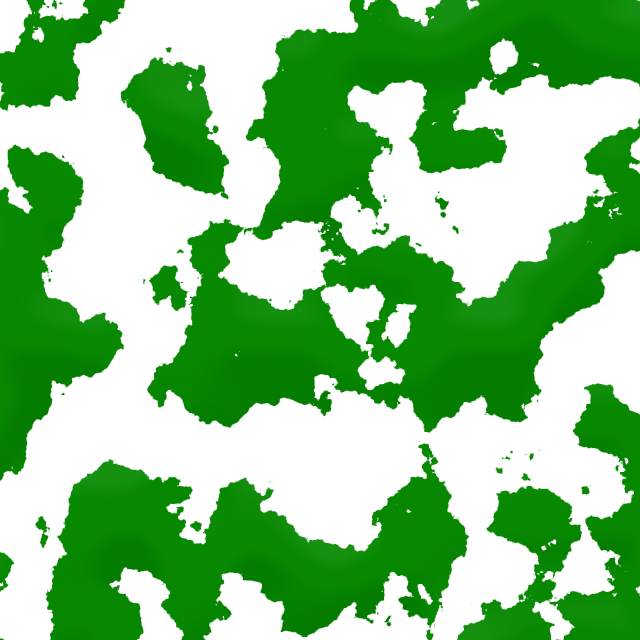
This texture is drawn by a Shadertoy shader. Its source:

```glsl
// Ragged green islands on white, like a map of land cover.
// Fractal gradient noise is cut at a level to give the coastlines, and
// the slope of its coarse octave tints the green with a soft relief.

const vec3 WHITE = vec3(1.0);
const vec3 GREEN = vec3(0.03, 0.535, 0.005);
const vec3 DARK_GREEN = vec3(0.015, 0.485, 0.0);
const vec3 LIGHT_GREEN = vec3(0.085, 0.565, 0.065);

// Integer hash of a lattice point, from 0 to 1
float hash(ivec2 cell) {
    uint h = uint(cell.x) * 73856093u ^ uint(cell.y) * 19349663u;
    h = (h ^ (h >> 16)) * 73244475u;
    h = (h ^ (h >> 15)) * 40503451u;
    h ^= h >> 16;
    return float(h & 65535u) / 65536.0;
}

// Ramp through a lattice point in its own random direction
float ramp(ivec2 cell, vec2 offset) {
    float angle = 6.28318 * hash(cell);
    return dot(vec2(cos(angle), sin(angle)), offset);
}

float gradientNoise(vec2 p) {
    ivec2 cell = ivec2(floor(p));
    vec2 f = fract(p);
    vec2 u = f * f * f * (f * (f * 6.0 - 15.0) + 10.0);
    float low = mix(ramp(cell, f),
                    ramp(cell + ivec2(1, 0), f - vec2(1, 0)), u.x);
    float high = mix(ramp(cell + ivec2(0, 1), f - vec2(0, 1)),
                     ramp(cell + ivec2(1, 1), f - vec2(1, 1)), u.x);
    return mix(low, high, u.y);
}

// Each octave has twice the detail and half the height
float fractalNoise(vec2 p) {
    float sum = 0.0;
    float height = 1.0;
    for (int octave = 0; octave < 6; octave++) {
        sum += height * gradientNoise(p);
        p = p * 2.0 + vec2(17.31, 9.47);
        height *= 0.5;
    }
    return sum;
}

void mainImage(out vec4 fragColor, in vec2 fragCoord) {
    vec2 p = fragCoord / iResolution.y * 6.0 + vec2(23.4, 41.7);

    // Coastline, one pixel soft
    float land = fractalNoise(p) + 0.01;
    float cover = clamp(0.5 + land / max(fwidth(land), 1e-4), 0.0, 1.0);

    // Soft relief: upper slopes are lit, lower slopes are shaded
    vec2 rise = vec2(0.0, 0.15);
    float slope = (gradientNoise(p - rise) - gradientNoise(p + rise)) / 0.3;
    vec3 green = mix(GREEN, DARK_GREEN, smoothstep(0.1, 0.9, -slope));
    green = mix(green, LIGHT_GREEN, smoothstep(0.45, 1.2, slope));

    fragColor = vec4(mix(WHITE, green, cover), 1.0);
}
```
